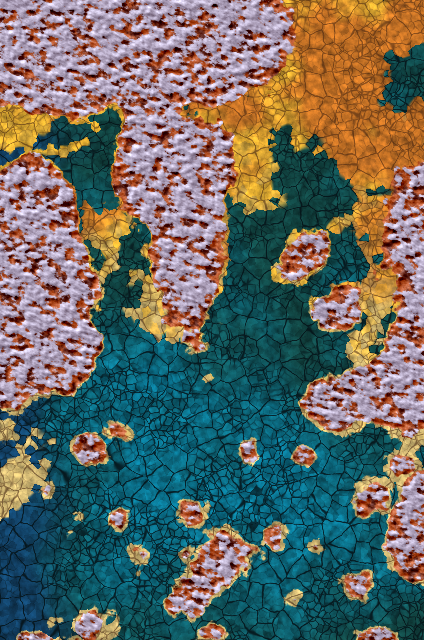
Give the GLSL for this texture, as a Shadertoy shader.

```glsl
// Weathered metal: cracked teal paint over flaking yellow, worn down to lavender rust.

vec2 hash2(vec2 p) {
    p = vec2(dot(p, vec2(127.1, 311.7)), dot(p, vec2(269.5, 183.3)));
    return fract(sin(p) * 43758.55);
}

float valueNoise(vec2 p) {
    vec2 i = floor(p), f = fract(p);
    f = f * f * (3.0 - 2.0 * f);
    return mix(mix(hash2(i).x, hash2(i + vec2(1, 0)).x, f.x),
               mix(hash2(i + vec2(0, 1)).x, hash2(i + vec2(1, 1)).x, f.x), f.y);
}

float fbm(vec2 p) {
    float sum = 0.0, amp = 0.53;
    for (int i = 0; i < 4; i++) {
        sum += amp * valueNoise(p);
        p = mat2(1.6, 1.2, -1.2, 1.6) * p + 7.3;
        amp *= 0.5;
    }
    return sum;
}

// Cellular noise: nearest centre (xy), its distance (z), gap to the second (w)
vec4 cells(vec2 p) {
    vec2 base = floor(p), centre = base;
    float near = 9.0, second = 9.0;
    for (int y = -1; y <= 1; y++)
    for (int x = -1; x <= 1; x++) {
        vec2 id = base + vec2(x, y);
        vec2 c = id + hash2(id);
        float d = length(p - c);
        if (d < near) { second = near; near = d; centre = c; }
        else second = min(second, d);
    }
    return vec4(centre, near, second - near);
}

// Capsule with a different radius at each end
float taper(vec2 p, vec2 a, vec2 b, float ra, float rb) {
    vec2 ab = b - a;
    float h = clamp(dot(p - a, ab) / dot(ab, ab), 0.0, 1.0);
    return length(p - a - ab * h) - mix(ra, rb, h);
}

// Large areas of bare metal
float metalShape(vec2 p) {
    float d = taper(p, vec2(0.0, 1.0), vec2(0.33, 0.96), 0.17, 0.135);
    d = min(d, taper(p, vec2(0.28, 0.74), vec2(0.305, 0.47), 0.10, 0.015));
    d = min(d, taper(p, vec2(0.23, 0.85), vec2(0.25, 0.72), 0.06, 0.05));
    d = min(d, taper(p, vec2(0.04, 0.67), vec2(0.03, 0.49), 0.09, 0.13));
    d = min(d, taper(p, vec2(0.70, 0.65), vec2(0.69, 0.47), 0.10, 0.085));
    d = min(d, taper(p, vec2(0.53, 0.37), vec2(0.67, 0.40), 0.055, 0.075));
    d = min(d, taper(p, vec2(0.47, 0.60), vec2(0.50, 0.62), 0.027, 0.027));
    d = min(d, taper(p, vec2(0.31, 0.08), vec2(0.36, 0.13), 0.04, 0.04));
    d = min(d, taper(p, vec2(0.68, 0.22), vec2(0.67, 0.14), 0.04, 0.05));
    return min(d, length(p - vec2(0.527, 0.52)) - 0.022);
}

// Yellow undercoat with holes where teal survives
float yellowShape(vec2 p) {
    float d = taper(p, vec2(0.50, 0.90), vec2(0.68, 0.86), 0.14, 0.15);
    d = min(d, taper(p, vec2(0.36, 0.80), vec2(0.40, 0.70), 0.05, 0.025));
    d = min(d, taper(p, vec2(0.59, 0.76), vec2(0.58, 0.44), 0.045, 0.03));
    d = min(d, taper(p, vec2(0.64, 0.36), vec2(0.63, 0.26), 0.05, 0.02));
    d = min(d, taper(p, vec2(0.16, 0.62), vec2(0.30, 0.47), 0.04, 0.018));
    d = min(d, taper(p, vec2(0.0, 0.80), vec2(0.12, 0.80), 0.04, 0.025));
    d = min(d, taper(p, vec2(0.05, 0.32), vec2(0.02, 0.23), 0.03, 0.025));
    d = max(d, -taper(p, vec2(0.07, 0.77), vec2(0.12, 0.79), 0.015, 0.02));
    return max(d, -taper(p, vec2(0.63, 0.85), vec2(0.67, 0.90), 0.02, 0.035));
}

void mainImage(out vec4 fragColor, in vec2 fragCoord) {
    vec2 p = fragCoord / iResolution.y;
    float soft = 1.0 / iResolution.y;
    float broad = fbm(p * 9.0), fine = fbm(p * 120.0 + 31.0);

    // Crack network and the paint chips between cracks
    vec2 bent = p + 0.012 * (vec2(fbm(p * 45.0), fbm(p * 45.0 + 9.0)) - 0.5);
    vec4 chip = cells(bent * 85.0), plate = cells(bent * 34.0 + 5.0);
    float tone = hash2(chip.xy).y;
    float wear = smoothstep(0.3, 0.7, fbm(p * 22.0 + 3.0));
    float crack = 0.75 * wear * (1.0 - smoothstep(0.02, 0.22, chip.w));
    crack = max(crack, 0.85 * (1.0 - smoothstep(0.01, 0.09, plate.w)));

    // Bare metal with ragged edges and scattered islands
    float ragged = 0.07 * (fbm(p * 16.0) - 0.5) + 0.025 * (fbm(p * 70.0) - 0.5);
    float metal = metalShape(p) + ragged;
    vec4 spot = cells(p * 11.0 + 2.0);
    float island = spot.z / 11.0 - 0.034 * (hash2(spot.xy).x - 0.45);
    island += 0.8 * ragged + 0.1 * smoothstep(0.38, 0.5, p.y);
    metal = min(metal, island);

    // Yellow breaks off chip by chip
    vec2 flake = mix(p, chip.xy / 85.0, 0.7);
    float yellow = yellowShape(flake) + 0.11 * (fbm(flake * 20.0 + 4.0) - 0.5) + 0.018 * (tone - 0.5);
    float rim = 0.004 + 0.035 * max(fbm(flake * 24.0 + 8.0) - 0.48, 0.0);
    yellow = min(yellow, metal - rim);

    // Teal: green near the top, brighter blue in the lower middle
    float glow = exp(-9.0 * dot(p - vec2(0.36, 0.25), p - vec2(0.36, 0.25)));
    vec3 teal = mix(vec3(0.07, 0.28, 0.27), vec3(0.04, 0.45, 0.56), clamp(glow + 1.6 * (broad - 0.55), 0.0, 1.0));
    teal = mix(teal, vec3(0.07, 0.24, 0.45), 0.7 * smoothstep(0.14, 0.0, p.x + 0.2 * (broad - 0.5)));
    teal *= 0.8 + 0.35 * tone + 0.7 * (fine - 0.5);
    vec3 color = mix(teal, vec3(0.02, 0.07, 0.09), crack);

    // Yellow: orange at the top, cream lower down
    float orange = smoothstep(0.42, 0.62, broad + 0.25 * exp(-50.0 * dot(p - vec2(0.5, 0.89), p - vec2(0.5, 0.89))));
    vec3 gold = mix(vec3(0.90, 0.69, 0.20), vec3(0.83, 0.73, 0.46), smoothstep(0.75, 0.35, p.y + 0.3 * (tone - 0.5)));
    gold = mix(gold, vec3(0.76, 0.41, 0.14), 0.85 * orange * smoothstep(0.4, 0.75, p.y));
    gold *= 0.88 + 0.2 * tone + 0.7 * (fine - 0.5);
    gold = mix(gold, vec3(0.25, 0.13, 0.06), 0.65 * crack);
    color = mix(color, gold, smoothstep(soft, -soft, yellow));

    // Rusty metal: lumpy lavender crust lit from the upper left
    vec2 grain = mat2(0.95, 0.25, -0.25, 0.95) * p * vec2(85.0, 125.0);
    float lump = fbm(grain), relief = lump - fbm(grain + vec2(-0.35, 0.45));
    float edge = smoothstep(-0.022, 0.0, metal);
    float crust = lump - 0.17 * edge - 0.35 * max(broad - 0.56, 0.0);
    vec3 rust = mix(vec3(0.36, 0.14, 0.11), vec3(0.74, 0.36, 0.20), smoothstep(0.3, 0.65, fine + 0.12 * edge));
    vec3 bare = mix(rust, vec3(0.67, 0.62, 0.72), smoothstep(0.34, 0.47, crust));
    bare += relief * vec3(0.8, 0.85, 0.9);
    color = mix(color, bare, smoothstep(soft, -soft, metal));

    fragColor = vec4(clamp(color, 0.0, 1.0), 1.0);
}
```
